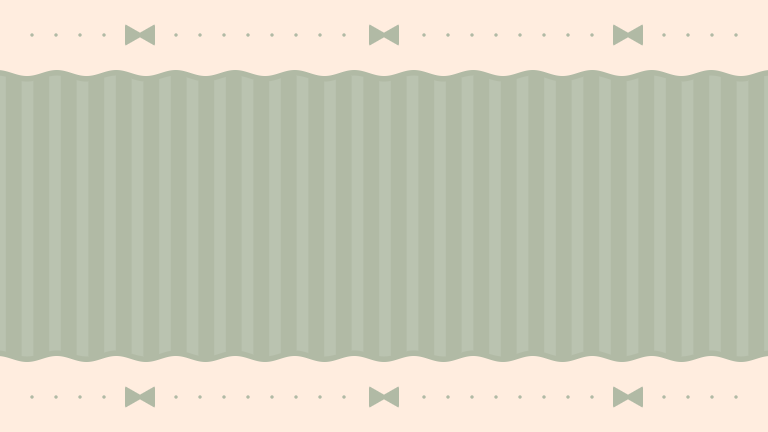
This background is drawn by a Shadertoy shader. Its source:

```glsl
// Soft pastel banner: a striped sage panel with parallel wavy borders,
// framed by cream bands that carry rows of dots and bow ties.
// Layers are signed distances on a centred grid, 432 units high.

#define GRID_HEIGHT 432.0
#define PANEL_HALF 143.0
#define PANEL_INSET 5.6
#define WAVE_PERIOD 59.5
#define WAVE_HEIGHT 3.0
#define STRIPE_PERIOD 27.5
#define STRIPE_WIDTH 11.6
#define ROW_HEIGHT 181.0
#define DOT_SPACING 24.0
#define DOT_RADIUS 1.7
#define BOW_SPACING 244.0

const float TAU = 6.2831853;
const vec3 CREAM = vec3(1.0, 0.929, 0.876);
const vec3 SAGE = vec3(0.695, 0.731, 0.649);
const vec3 PALE_SAGE = vec3(0.730, 0.763, 0.690);

// Coverage of a shape whose edge lies at distance zero
float fill(float dist, float pixel) {
    return clamp(0.5 - dist / pixel, 0.0, 1.0);
}

// Two flared wings with rounded corners, joined at a narrow knot
float bowDistance(vec2 p) {
    const float rounding = 1.6;
    p = abs(p);
    vec2 side = vec2(p.x - 13.4, (p.y - 0.5 - 0.57 * p.x) * 0.87);
    return length(max(side, 0.0)) + min(max(side.x, side.y), 0.0) - rounding;
}

// Dots mirrored about the centre, leaving room around each bow
float dotDistance(vec2 p) {
    float index = clamp(round((p.x - 40.0) / DOT_SPACING), 0.0, 13.0);
    index = min(index, 13.0);
    float dotX = 40.0 + DOT_SPACING * index;
    float dist = length(vec2(p.x - dotX, p.y)) - DOT_RADIUS;
    bool hidden = abs(dotX - BOW_SPACING) < 30.0;
    return hidden ? DOT_SPACING : dist;
}

void mainImage(out vec4 fragColor, in vec2 fragCoord) {
    float pixel = GRID_HEIGHT / iResolution.y;
    vec2 p = (fragCoord - 0.5 * iResolution.xy) * pixel;

    // Panel: both borders follow the same wave
    float wave = -WAVE_HEIGHT * cos(TAU * p.x / WAVE_PERIOD);
    float panel = abs(p.y - wave) - PANEL_HALF;
    vec3 color = mix(CREAM, SAGE, fill(panel, pixel));

    // Pale stripes stop just short of the borders
    float stripeX = mod(p.x - 1.0 + 0.5 * STRIPE_PERIOD, STRIPE_PERIOD) - 0.5 * STRIPE_PERIOD;
    float stripe = max(abs(stripeX) - 0.5 * STRIPE_WIDTH, panel + PANEL_INSET);
    color = mix(color, PALE_SAGE, fill(stripe, pixel));

    // Ornament rows, mirrored both ways
    vec2 row = vec2(abs(p.x), abs(p.y) - ROW_HEIGHT);
    float bowX = BOW_SPACING * clamp(round(row.x / BOW_SPACING), 0.0, 1.0);
    float ornament = min(dotDistance(row), bowDistance(row - vec2(bowX, 0.0)));
    color = mix(color, SAGE, fill(ornament, pixel));

    fragColor = vec4(color, 1.0);
}
```
